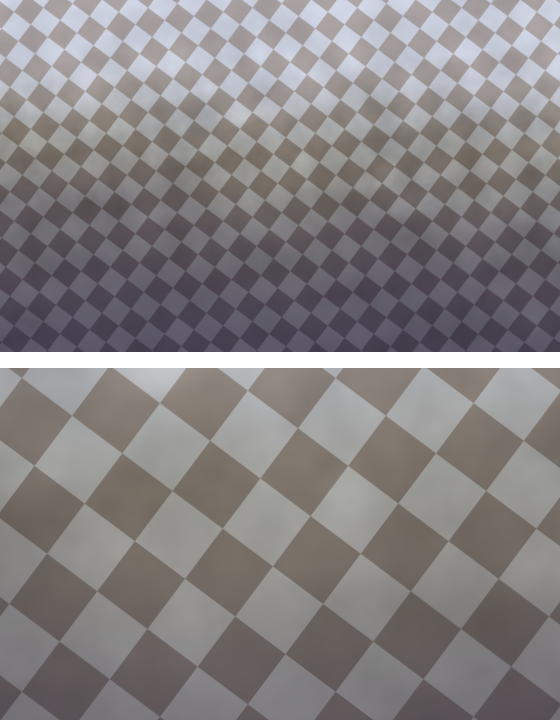
Top: the whole. Bottom: its middle third, enlarged.
A Shadertoy shader for this pattern:

```glsl
const float CELLS_ACROSS = 26.78;            // square sides per canvas width
const vec2 GRID_ANCHOR = vec2(0.4883, 0.3533);
const vec2 GRID_AXIS = vec2(0.8, 0.6);        // cosine and sine of the tilt

float hash(vec2 p) {
    vec3 q = fract(vec3(p.xyx) * 0.1031);
    q += dot(q, q.yzx + 33.33);
    return fract((q.x + q.y) * q.z);
}

float valueNoise(vec2 p) {
    vec2 cell = floor(p);
    vec2 f = fract(p);
    f = f * f * (3.0 - 2.0 * f);
    float low = mix(hash(cell), hash(cell + vec2(1.0, 0.0)), f.x);
    float high = mix(hash(cell + vec2(0.0, 1.0)), hash(cell + vec2(1.0)), f.x);
    return mix(low, high, f.y);
}

// Layered noise, centred on zero
float clouds(vec2 p) {
    float sum = 0.0;
    float weight = 0.5;
    for (int octave = 0; octave < 4; octave++) {
        sum += weight * (valueNoise(p) - 0.5);
        p = mat2(1.6, 1.2, -1.2, 1.6) * p + 7.3;
        weight *= 0.5;
    }
    return sum;
}

// Positive in even unit cells, negative in odd ones, zero on the borders
float cellWave(float x) {
    return 0.5 - abs(mod(x + 0.5, 2.0) - 1.0);
}

// 0 on one set of squares, 1 on the other, smoothed over edgeWidth
float checker(vec2 p, float edgeWidth) {
    float a = clamp(cellWave(p.x) / edgeWidth, -1.0, 1.0);
    float b = clamp(cellWave(p.y) / edgeWidth, -1.0, 1.0);
    return 0.5 - 0.5 * a * b;
}

// Vertical blend through four tones, dusk below to pale sky above
vec3 skyGradient(float h, vec3 base, vec3 low, vec3 middle, vec3 top) {
    vec3 color = mix(base, low, smoothstep(0.0, 0.32, h));
    color = mix(color, middle, smoothstep(0.22, 0.60, h));
    return mix(color, top, smoothstep(0.50, 0.88, h));
}

void mainImage(out vec4 fragColor, in vec2 fragCoord) {
    vec2 uv = fragCoord / iResolution.x;
    float height = fragCoord.y / iResolution.y;

    // Tilted checker grid
    vec2 p = (uv - GRID_ANCHOR) * CELLS_ACROSS;
    vec2 grid = vec2(dot(p, vec2(GRID_AXIS.x, -GRID_AXIS.y)), dot(p, GRID_AXIS.yx));
    float pale = checker(grid, 0.7 * CELLS_ACROSS / iResolution.x);

    // Broad haze bends the gradient
    float haze = clouds(uv * vec2(4.0, 6.0) + 3.0);
    float h = height + 0.16 * haze + 0.05 * (uv.x - 0.5);

    vec3 darkTone = skyGradient(h, vec3(0.265, 0.24, 0.30), vec3(0.31, 0.28, 0.32),
                                vec3(0.45, 0.42, 0.40), vec3(0.65, 0.62, 0.62));
    vec3 paleTone = skyGradient(h, vec3(0.355, 0.34, 0.40), vec3(0.41, 0.40, 0.44),
                                vec3(0.59, 0.59, 0.59), vec3(0.79, 0.81, 0.87));
    vec3 color = mix(darkTone, paleTone, pale);

    // Fine smoky mottling, strongest and warmest in the middle band
    float band = exp(-pow((height - 0.55) / 0.24, 2.0));
    float smoke = clouds(uv * 19.0);
    color *= 1.0 + smoke * mix(0.16, 0.34, band);
    float warmth = band * (0.4 + 1.5 * clouds(uv * 5.0 + 21.0));
    color += warmth * vec3(0.012, 0.008, -0.028);

    fragColor = vec4(clamp(color, 0.0, 1.0), 1.0);
}
```
